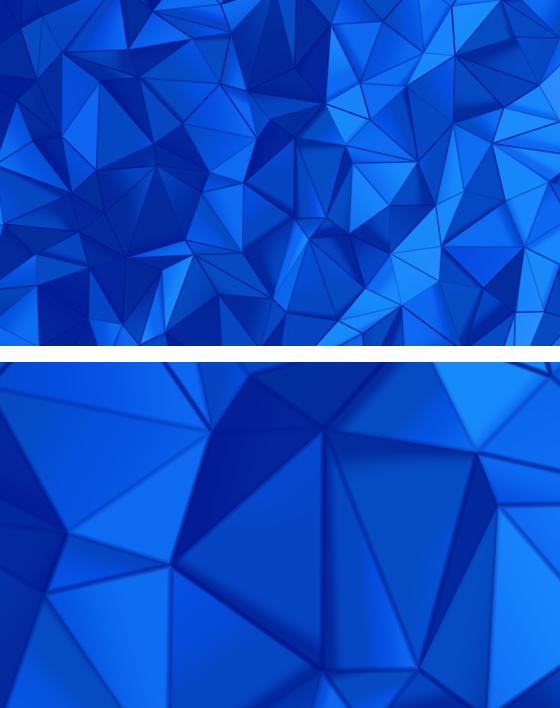
Top, the full canvas; bottom, a detail of the centre.
Write a Shadertoy shader that draws this background.

```glsl
// Crumpled relief of blue triangular facets with creased edges, lit from the left.

const mat2 GRID_TURN = mat2(0.88, 0.475, -0.475, 0.88);

float hash(vec2 p) {
    return fract(sin(dot(p, vec2(127.1, 311.7))) * 43758.5453);
}

float cross2(vec2 a, vec2 b) {
    return a.x * b.y - a.y * b.x;
}

float area(vec3 a, vec3 b, vec3 c) {
    return cross2(b.xy - a.xy, c.xy - a.xy);
}

// Jittered lattice point; z is the relief height, with steep wavy ridges
vec3 vertex(vec2 id) {
    vec2 jitter = vec2(hash(id), hash(id + 37.3));
    vec2 pos = GRID_TURN * (id + 0.08 + 0.84 * jitter);
    float ridge = sin(1.75 * (pos.x - 0.22 * pos.y) + 1.3 * sin(0.9 * pos.y + 0.4 * pos.x));
    return vec3(pos, 0.75 * hash(id + 71.9) + 0.32 * ridge);
}

// Distance to an edge, positive on its left
float edgeDist(vec2 p, vec3 a, vec3 b) {
    return cross2(normalize(b.xy - a.xy), p - a.xy);
}

// Crease line, with the same random strength seen from both sides
float crease(float d, vec3 a, vec3 b) {
    float strength = mix(0.1, 0.85, hash(a.xy + b.xy));
    return strength * (1.0 - smoothstep(0.003, 0.032, abs(d)));
}

vec3 palette(float t) {
    vec3 c = mix(vec3(0.01, 0.12, 0.6), vec3(0.01, 0.165, 0.62), smoothstep(0.0, 0.2, t));
    c = mix(c, vec3(0.02, 0.28, 0.765), smoothstep(0.3, 0.42, t));
    c = mix(c, vec3(0.02, 0.31, 0.88), smoothstep(0.52, 0.6, t));
    c = mix(c, vec3(0.05, 0.41, 0.945), smoothstep(0.59, 0.68, t));
    c = mix(c, vec3(0.09, 0.53, 0.985), smoothstep(0.77, 0.88, t));
    return mix(c, vec3(0.18, 0.55, 1.0), smoothstep(1.0, 1.25, t));
}

// Adds one facet; the alpha channel holds the coverage
void addFacet(inout vec4 sum, vec2 p, float px, vec3 a, vec3 b, vec3 c) {
    vec3 d = vec3(edgeDist(p, b, c), edgeDist(p, c, a), edgeDist(p, a, b));
    float cover = clamp(min(d.x, min(d.y, d.z)) / px + 0.5, 0.0, 1.0);
    if (cover <= 0.0) return;

    // Flat light, brighter to the right, plus tone blended between the corners
    vec3 normal = normalize(cross(b - a, c - a));
    vec3 sides = vec3(distance(b.xy, c.xy), distance(c.xy, a.xy), distance(a.xy, b.xy));
    vec3 weights = d * sides / area(a, b, c);
    vec3 tones = vec3(hash(a.xy), hash(b.xy), hash(c.xy)) - 0.5;
    float seed = hash(a.xy + b.xy + c.xy);
    float light = 0.33 + 0.036 * p.x + 0.56 * dot(normal.xy, vec2(-0.92, 0.38));
    light += 0.22 * dot(weights, tones) + 0.14 * (seed - 0.5);

    // Soft shadow falling from one side of some facets
    float side = seed < 0.3 ? d.x : (seed < 0.6 ? d.y : d.z);
    light -= 0.28 * step(0.5, fract(seed * 17.0)) * exp(-5.0 * max(side, 0.0));

    vec3 color = palette(light);
    color.g += 0.03 * (fract(seed * 41.0) - 0.5);
    float line = max(crease(d.x, b, c), max(crease(d.y, c, a), crease(d.z, a, b)));
    color = mix(color, vec3(0.005, 0.09, 0.54), line);
    sum += vec4(color, 1.0) * cover;
}

void mainImage(out vec4 fragColor, in vec2 fragCoord) {
    float px = 7.3 / iResolution.y;
    vec2 p = fragCoord * px;
    vec2 cell = floor(p * GRID_TURN);
    vec4 sum = vec4(0.0);

    // Split each nearby quad along the diagonal giving the fuller triangles
    for (int j = -1; j <= 0; j++) {
        for (int i = -1; i <= 0; i++) {
            vec2 id = cell + vec2(i, j);
            vec3 a = vertex(id);
            vec3 b = vertex(id + vec2(1, 0));
            vec3 c = vertex(id + vec2(1, 1));
            vec3 d = vertex(id + vec2(0, 1));
            if (min(area(a, b, c), area(a, c, d)) > min(area(a, b, d), area(b, c, d))) {
                addFacet(sum, p, px, a, b, c);
                addFacet(sum, p, px, a, c, d);
            } else {
                addFacet(sum, p, px, a, b, d);
                addFacet(sum, p, px, b, c, d);
            }
        }
    }
    fragColor = vec4(sum.rgb / max(sum.a, 0.001), 1.0);
}
```
